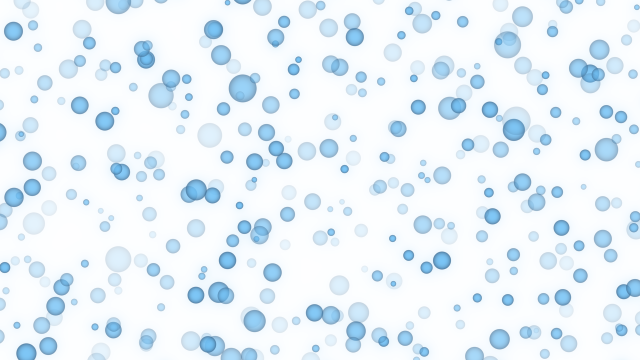
Write a Shadertoy shader that draws this pattern.

```glsl
// Translucent blue bubbles with dark rims and faint halos, scattered on white.

const vec3  PAPER      = vec3(0.995, 0.998, 1.0);
const vec3  CORE       = vec3(0.43, 0.75, 0.96);  // bubble centre
const vec3  RIM        = vec3(0.25, 0.43, 0.58);  // bubble edge
const vec3  HALO       = vec3(0.62, 0.83, 0.98);
const int   LAYERS     = 3;
const float CELL       = 0.125;   // grid cell, in canvas heights
const float MIN_RADIUS = 0.007;
const float VARY       = 0.020;   // usual spread of radii
const float RARE       = 0.016;   // extra radius of the few large ones
const float RARITY     = 10.0;
const float MIN_ALPHA  = 0.14;
const float MAX_ALPHA  = 0.92;
const float RIM_POWER  = 3.2;     // higher keeps the dark rim thinner
const float HALO_WIDTH = 0.013;
const float HALO_ALPHA = 0.17;

vec3 hash3(vec3 p) {
    p = fract(p * vec3(0.1031, 0.1030, 0.0973));
    p += dot(p, p.yxz + 33.33);
    return fract((p.xxy + p.yxx) * p.zyx);
}

// Lays one bubble over the colour behind it.
vec3 addBubble(vec3 behind, float dist, float radius, float alpha, float pixel) {
    float gap = dist - radius;
    float glow = exp(-max(gap, 0.0) / HALO_WIDTH);
    float inside = 1.0 - smoothstep(-0.7 * pixel, 0.7 * pixel, gap);

    float shade = pow(min(dist / radius, 1.0), RIM_POWER);
    vec3 body = mix(CORE, RIM, shade);

    vec3 outer = mix(behind, HALO, HALO_ALPHA * alpha * glow);
    vec3 inner = mix(behind, body, alpha);
    return mix(outer, inner, inside);
}

// One jittered grid of bubbles; rows run in a fixed order so overlaps agree.
vec3 addLayer(vec3 color, vec2 p, float layer, float pixel) {
    vec2 grid = p / CELL + layer * vec2(7.37, 11.61) + 20.0;
    vec2 home = floor(grid);
    for (int y = -1; y <= 1; y++) {
        for (int x = -1; x <= 1; x++) {
            vec2 cell = home + vec2(x, y);
            vec3 place = hash3(vec3(cell, layer * 17.0 + 3.0));
            vec3 look = hash3(vec3(cell, layer * 17.0 + 91.0));
            float dist = length(grid - cell - place.xy) * CELL;
            float radius = MIN_RADIUS + VARY * look.x + RARE * pow(look.y, RARITY);
            float alpha = mix(MIN_ALPHA, MAX_ALPHA, look.z);
            color = addBubble(color, dist, radius, alpha, pixel);
        }
    }
    return color;
}

void mainImage(out vec4 fragColor, in vec2 fragCoord) {
    float pixel = 1.0 / iResolution.y;
    vec2 p = fragCoord * pixel;
    vec3 color = PAPER;
    for (int i = 0; i < LAYERS; i++) {
        color = addLayer(color, p, float(i), pixel);
    }
    fragColor = vec4(color, 1.0);
}
```
